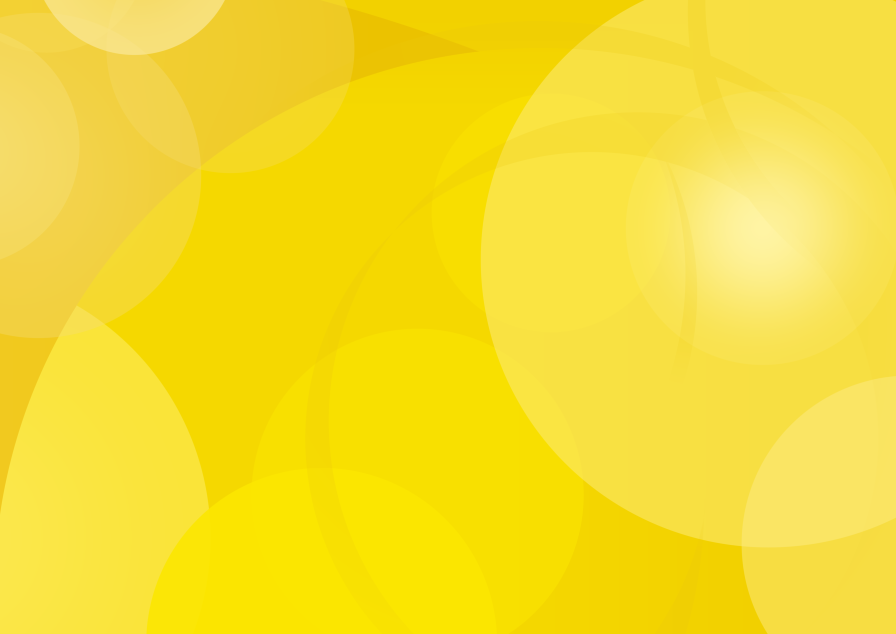
This background is drawn by a Shadertoy shader. Its source:

```glsl
// Overlapping translucent bubbles on a warm yellow field.
// Circle distances give every shape: filled bubbles with a radial opacity ramp,
// thin crescents between pairs of circles, and a golden corner outside one arc.

// Layout units: the canvas is CANVAS_HEIGHT tall, y pointing down.
const float CANVAS_HEIGHT = 542.0;

const vec3 FIELD_YELLOW = vec3(0.960, 0.848, 0.0);
const vec3 FIELD_SHADE  = vec3(0.945, 0.812, 0.0);
const vec3 CORNER_LEFT  = vec3(0.945, 0.790, 0.12);
const vec3 CORNER_TIP   = vec3(0.922, 0.760, 0.0);
const vec3 CRESCENT_TINT = vec3(0.925, 0.785, 0.04);

// Circles are (centre x, centre y, radius).
const vec3 MAIN_ARC = vec3(462.0, 508.0, 467.0);
const vec3 TIP_ARC  = vec3(-90.0, 1352.0, 1400.0);

// The first FIELD_BUBBLES lie below the golden corner, the rest above it.
const int FIELD_BUBBLES = 4;
const int BUBBLES = 12;
const vec3 BUBBLE[BUBBLES] = vec3[](
    vec3(-50, 460, 230), vec3(357, 423, 142), vec3(275, 550, 150), vec3(471, 182, 102),
    vec3(197, 42, 106), vec3(33, 150, 139), vec3(40, -40, 85), vec3(-35, 125, 103),
    vec3(115, -40, 87), vec3(657, 222, 246), vec3(652, 195, 117), vec3(778, 465, 144));
const vec3 TINT[BUBBLES] = vec3[](
    vec3(0.99, 0.92, 0.36), vec3(0.975, 0.88, 0.0), vec3(0.985, 0.905, 0.0),
    vec3(0.975, 0.875, 0.0), vec3(0.96, 0.86, 0.42), vec3(0.96, 0.86, 0.46),
    vec3(0.97, 0.87, 0.35), vec3(0.97, 0.89, 0.50), vec3(0.98, 0.91, 0.60),
    vec3(0.985, 0.91, 0.42), vec3(1.0, 0.96, 0.66), vec3(0.99, 0.92, 0.52));
// Opacity at the centre and at the rim.
const vec2 OPACITY[BUBBLES] = vec2[](
    vec2(0.85, 0.62), vec2(0.9, 0.9), vec2(0.9, 0.9), vec2(0.8, 0.8),
    vec2(0.35, 0.32), vec2(0.55, 0.38), vec2(0.35, 0.35), vec2(0.65, 0.35),
    vec2(0.4, 0.7), vec2(0.62, 0.62), vec2(0.95, 0.12), vec2(0.5, 0.5));

// Each crescent is the difference of two circles, seen through a soft window.
const int CRESCENTS = 5;
const vec3 CRESCENT_A[CRESCENTS] = vec3[](
    vec3(506, 375, 245), vec3(860, 10, 272), vec3(200, 430, 402),
    vec3(335, 250, 261), vec3(460, 400, 382));
const vec3 CRESCENT_B[CRESCENTS] = vec3[](
    vec3(545, 360, 264), vec3(850, 0, 247), vec3(340, 390, 267),
    vec3(300, 235, 286), vec3(462, 508, 467));
const vec3 WINDOW[CRESCENTS] = vec3[](
    vec3(440, 280, 400), vec3(620, 60, 220), vec3(575, 510, 90),
    vec3(588, 220, 120), vec3(500, 10, 330));
const float CRESCENT_STRENGTH = 0.5;

// Antialiased coverage of a disc.
float disc(vec2 p, vec3 circle, float pixel) {
    float d = length(p - circle.xy) - circle.z;
    return 1.0 - smoothstep(-pixel, pixel, d);
}

vec3 addBubbles(vec3 color, vec2 p, float pixel, int first, int last) {
    for (int i = first; i < last; i++) {
        float radial = clamp(length(p - BUBBLE[i].xy) / BUBBLE[i].z, 0.0, 1.0);
        float opacity = mix(OPACITY[i].x, OPACITY[i].y, smoothstep(0.0, 1.0, radial));
        color = mix(color, TINT[i], opacity * disc(p, BUBBLE[i], pixel));
    }
    return color;
}

float crescents(vec2 p, float pixel) {
    float shade = 0.0;
    for (int i = 0; i < CRESCENTS; i++) {
        float rim = abs(disc(p, CRESCENT_A[i], pixel) - disc(p, CRESCENT_B[i], pixel));
        float away = length(p - WINDOW[i].xy) / WINDOW[i].z;
        shade = max(shade, rim * (1.0 - smoothstep(0.35, 1.0, away)));
    }
    return shade * CRESCENT_STRENGTH;
}

void mainImage(out vec4 fragColor, in vec2 fragCoord) {
    float pixel = CANVAS_HEIGHT / iResolution.y;
    vec2 p = vec2(fragCoord.x, iResolution.y - fragCoord.y) * pixel;
    pixel *= 0.7;

    // Yellow field, deeper toward the right and the top
    float depth = max(smoothstep(380.0, 720.0, p.x), 0.8 * smoothstep(110.0, 0.0, p.y));
    vec3 color = mix(FIELD_YELLOW, FIELD_SHADE, depth);
    color = addBubbles(color, p, pixel, 0, FIELD_BUBBLES);

    // Golden corner tapering to a tip
    float corner = (1.0 - disc(p, MAIN_ARC, pixel)) * disc(p, TIP_ARC, pixel)
                 * step(p.x, MAIN_ARC.x);
    vec3 gold = mix(CORNER_LEFT, CORNER_TIP, smoothstep(0.0, 340.0, p.x));
    color = mix(color, gold, corner);

    // Upper bubbles, then the faint crescents across everything
    color = addBubbles(color, p, pixel, FIELD_BUBBLES, BUBBLES);
    float bright = smoothstep(0.0, 0.6, color.b);
    color = mix(color, CRESCENT_TINT, crescents(p, pixel) * mix(0.6, 0.2, bright));

    fragColor = vec4(color, 1.0);
}
```
